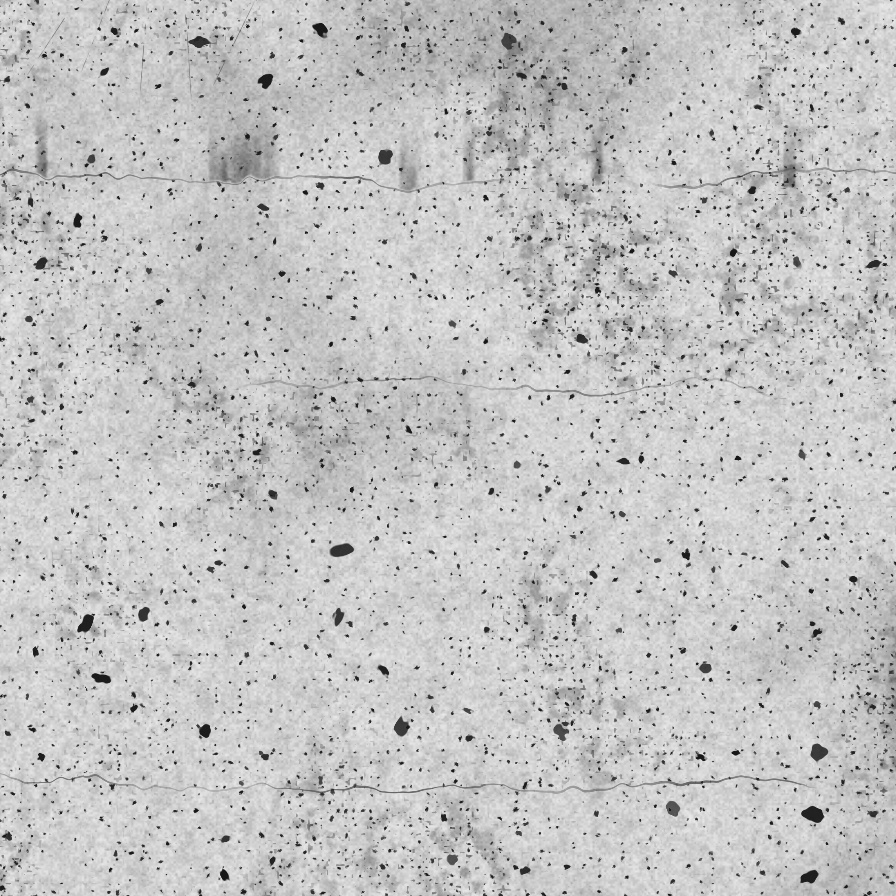
This texture is drawn by a WebGL 1 fragment shader. Its source:

```glsl
precision highp float;
uniform vec2 u_resolution;

float hash(vec2 p) {
  vec3 q = fract(p.xyx * vec3(0.1031, 0.1030, 0.0973));
  q += dot(q, q.yzx + 33.33);
  return fract((q.x + q.y) * q.z);
}

vec2 hash2(vec2 p) {
  return vec2(hash(p + 17.3), hash(p + 71.9));
}

float noise(vec2 p) {
  vec2 i = floor(p), f = fract(p);
  f = f * f * (3.0 - 2.0 * f);
  return mix(mix(hash(i), hash(i + vec2(1.0, 0.0)), f.x),
             mix(hash(i + vec2(0.0, 1.0)), hash(i + 1.0), f.x), f.y);
}

float fbm(vec2 p) {
  float sum = 0.0, gain = 0.5;
  for (int i = 0; i < 5; i++) {
    sum += gain * noise(p);
    p = mat2(1.6, 1.2, -1.2, 1.6) * p + 13.7;
    gain *= 0.5;
  }
  return sum / 0.97;
}

// Scattered irregular holes, at most one per cell; returns darkness
float pits(vec2 p, float cells, float density, float minR, float maxR, float aa) {
  vec2 id = floor(p * cells) + cells;
  vec2 margin = vec2(min(0.4, 2.0 * maxR * cells));
  vec2 center = mix(margin, 1.0 - margin, hash2(id));
  vec2 d = (fract(p * cells) - center) / cells;
  float size = hash(id + 5.1);
  float radius = mix(minR, maxR, size * size);
  float angle = 6.2832 * hash(id + 9.4);
  float c = cos(angle), s = sin(angle);
  d = mat2(c, -s, s, c) * d;
  d.x /= 1.0 + 0.8 * hash(id + 3.7);
  float wobble = (noise(d / radius * 1.4 + id * 7.0) - 0.5) * radius * 0.9;
  float hole = 1.0 - smoothstep(-aa, aa, length(d) + wobble - radius);
  float depth = mix(0.65, 1.0, sqrt(hash(id + 2.9)));
  return hole * depth * step(hash(id + 1.3), density);
}

// Height of a wandering, mostly horizontal crack
float crackHeight(float x, float height, float seed) {
  float wander = fbm(vec2(x * 9.0, seed)) - 0.5;
  float jag = noise(vec2(x * 75.0, seed + 8.0)) - 0.5;
  return height + wander * 0.045 + jag * 0.005;
}

float crack(vec2 p, float height, float left, float right, float seed, float aa) {
  float d = abs(p.y - crackHeight(p.x, height, seed));
  float width = 0.0009 * noise(vec2(p.x * 45.0, seed + 4.0));
  float line = 1.0 - smoothstep(width, width + 1.3 * aa, d);
  float ends = smoothstep(left, left + 0.04, p.x) * (1.0 - smoothstep(right - 0.04, right, p.x));
  float strength = mix(0.3, 1.0, noise(vec2(p.x * 18.0, seed + 2.0)));
  return line * ends * strength;
}

// Thin straight scratches fanning across the upper left
float scratches(vec2 p, float aa) {
  float dark = 0.0;
  for (int i = 0; i < 5; i++) {
    vec2 r = hash2(vec2(float(i) * 3.1, 6.0));
    vec2 q = p - vec2(0.06 + 0.05 * float(i), 0.94 + 0.03 * r.y);
    float angle = 0.9 * (r.x - 0.7);
    float across = abs(q.x * cos(angle) + q.y * sin(angle));
    float along = abs(q.y * cos(angle) - q.x * sin(angle));
    dark = max(dark, (1.0 - smoothstep(0.0, 1.2 * aa, across)) * (1.0 - smoothstep(0.03, 0.07, along)));
  }
  return dark * smoothstep(0.3, 0.6, noise(p * 130.0));
}

void main() {
  vec2 p = gl_FragCoord.xy / u_resolution.x;
  float aa = 0.75 / u_resolution.x;

  // Cloudy cement with sandy grain
  float cloud = fbm(p * 4.0 + 3.0);
  float patches = smoothstep(0.42, 0.72, fbm(p * vec2(8.0, 6.0) + 21.0));
  float tone = 0.832 - 0.11 * smoothstep(0.45, 0.78, cloud);
  tone += 0.05 * (fbm(p * 26.0) - 0.5);
  tone += 0.10 * (noise(p * 400.0) - 0.5) + 0.06 * (noise(p * 190.0 + 40.0) - 0.5);

  // Worn rough areas and vertical water stains
  float rough = smoothstep(0.5, 0.74, fbm(p * 75.0 + 9.0));
  tone -= rough * mix(0.05, 0.2, patches);
  float runs = smoothstep(0.5, 0.85, fbm(vec2(p.x * 34.0, p.y * 5.0)));
  tone -= 0.1 * runs * patches;

  // Short drips resting on the upper crack
  float above = p.y - crackHeight(p.x, 0.80, 2.0);
  float drip = smoothstep(0.74, 0.92, noise(vec2(p.x * 42.0, 5.0)));
  drip *= smoothstep(0.0, 0.004, above) * (1.0 - smoothstep(0.01, 0.085, above));
  tone -= 0.22 * drip * (0.5 + noise(p * vec2(160.0, 50.0)));

  // Hairline cracks and scratches
  float lines = crack(p, 0.80, -0.1, 0.58, 2.0, aa);
  lines = max(lines, crack(p, 0.805, 0.72, 1.1, 14.0, aa));
  lines = max(lines, crack(p, 0.565, 0.26, 0.88, 27.0, aa) * 0.75);
  lines = max(lines, crack(p, 0.125, -0.1, 0.92, 39.0, aa));
  lines = max(lines, scratches(p, aa) * 0.6);
  tone = mix(tone, 0.27, 0.8 * lines);

  // Dusty specks, then air holes from fine to coarse
  float dust = smoothstep(0.79, 0.93, noise(p * 290.0 + 60.0));
  tone -= 0.36 * dust * mix(0.2, 1.0, patches);
  float holes = pits(p, 110.0, mix(0.16, 0.42, patches), 0.0006, 0.0016, aa);
  holes = max(holes, pits(p + 0.37, 63.0, 0.22, 0.0009, 0.0021, aa));
  holes = max(holes, pits(p + 0.71, 33.0, 0.24, 0.0014, 0.0034, aa));
  holes = max(holes, pits(p + 0.13, 15.0, 0.24, 0.0030, 0.0078, aa));
  tone = mix(tone, 0.09, holes);

  gl_FragColor = vec4(vec3(clamp(tone, 0.0, 1.0)), 1.0);
}
```
